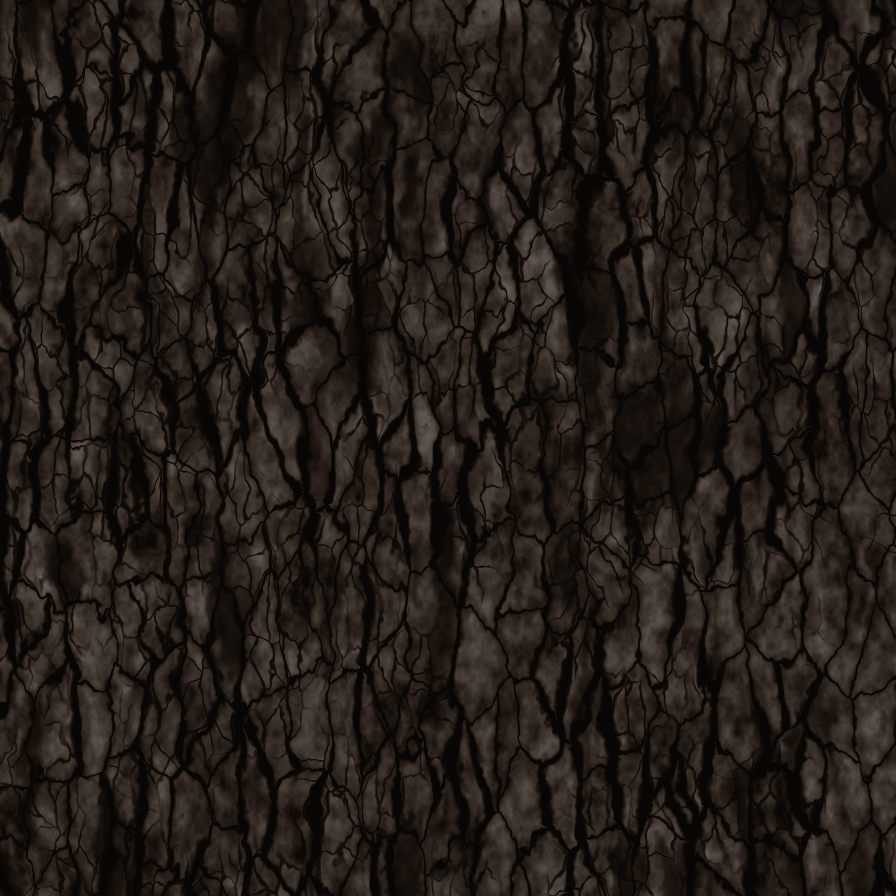
This texture is drawn by a three.js fragment shader. Its source:

```glsl
varying vec2 vUv;

vec2 hash2(vec2 p) {
  vec3 q = fract(p.xyx * vec3(0.1031, 0.1030, 0.0973));
  q += dot(q, q.yzx + 33.33);
  return fract((q.xx + q.yz) * q.zy);
}

float noise(vec2 p) {
  vec2 i = floor(p), f = fract(p);
  f = f * f * (3.0 - 2.0 * f);
  float low = mix(hash2(i).x, hash2(i + vec2(1, 0)).x, f.x);
  float high = mix(hash2(i + vec2(0, 1)).x, hash2(i + 1.0).x, f.x);
  return mix(low, high, f.y);
}

float fbm(vec2 p) {
  float sum = 0.0, amp = 0.54;
  for (int i = 0; i < 3; i++) {
    sum += amp * noise(p);
    p = p * 2.03 + 17.3;
    amp *= 0.57;
  }
  return sum / 1.02;
}

// Voronoi plates: x = canvas distance to the border, y = how upright it is, z = plate id
vec3 plates(vec2 uv, vec2 scale) {
  vec2 p = uv * scale, cell = floor(p), f = fract(p);
  vec2 nearest = vec2(0.0), home = vec2(0.0);
  float best = 9.0;
  for (int y = -1; y <= 1; y++)
    for (int x = -1; x <= 1; x++) {
      vec2 g = vec2(x, y);
      vec2 r = g + hash2(cell + g) - f;
      if (dot(r, r) < best) {
        best = dot(r, r);
        nearest = r;
        home = g;
      }
    }
  float border = 1.0, upright = 0.0;
  for (int y = -2; y <= 2; y++)
    for (int x = -2; x <= 2; x++) {
      vec2 g = home + vec2(x, y);
      vec2 r = g + hash2(cell + g) - f;
      vec2 gap = r - nearest;
      if (dot(gap, gap) > 0.0001) {
        vec2 normal = normalize(gap);
        float stretch = length(normal * scale);
        float d = dot(0.5 * (nearest + r), normal) / stretch;
        if (d < border) {
          border = d;
          upright = abs(normal.x) * scale.x / stretch;
        }
      }
    }
  return vec3(border, upright, hash2(cell + home + 71.0).y);
}

void main() {
  // Bend the plate outlines, broadly and then raggedly
  vec2 uv = vUv + 3.0;
  vec2 bend = vec2(fbm(uv * vec2(13, 9)), fbm(uv * vec2(15, 11) + 40.0)) - 0.5;
  vec2 ragged = vec2(fbm(uv * vec2(62, 42)), fbm(uv * vec2(70, 48) + 90.0)) - 0.5;
  vec2 warped = uv + bend * vec2(0.035, 0.06) + ragged * vec2(0.014, 0.022);

  vec3 large = plates(warped, vec2(25, 10.5));
  vec3 small = plates(warped + 5.0, vec2(45, 23));

  // Upright cracks open wide in places, level ones stay thin
  float opening = smoothstep(0.25, 0.8, noise(uv * vec2(28, 9)));
  float width = mix(0.0012, 0.0008 + 0.0058 * opening, pow(large.y, 3.0));
  float crack = smoothstep(width * 0.55, width * 1.2 + 0.0016, large.x);

  float presence = smoothstep(0.36, 0.62, fbm(uv * vec2(17, 10) + 20.0));
  float fineWidth = mix(0.0007, 0.0018, small.y * opening);
  float fineCrack = smoothstep(fineWidth * 0.3, fineWidth + 0.0015, small.x);

  // Rough plate surface: patches, upright fibres and grain
  float tone = 0.53 + (large.z - 0.5) * 0.13 + (small.z - 0.5) * 0.12;
  tone += (fbm(warped * vec2(32, 15)) - 0.5) * 0.75;
  tone += (noise(warped * vec2(150, 36)) - 0.5) * 0.17;
  tone += (fbm(uv * vec2(85, 65)) - 0.5) * 0.8;

  // Shade near cracks and in long sunken fissures
  tone *= mix(0.66, 1.0, smoothstep(0.0, 0.011, large.x));
  tone *= mix(0.3, 1.0, smoothstep(0.27, 0.45, fbm(warped * vec2(24, 6) + 60.0)));
  tone *= crack * mix(1.0, fineCrack, 0.9 * presence);
  tone = clamp(tone, 0.0, 1.1);

  vec3 fissure = vec3(0.033, 0.024, 0.018);
  vec3 bark = vec3(0.365, 0.325, 0.305);
  gl_FragColor = vec4(mix(fissure, bark, pow(vec3(tone), vec3(1.0, 1.12, 1.25))), 1.0);
}
```
